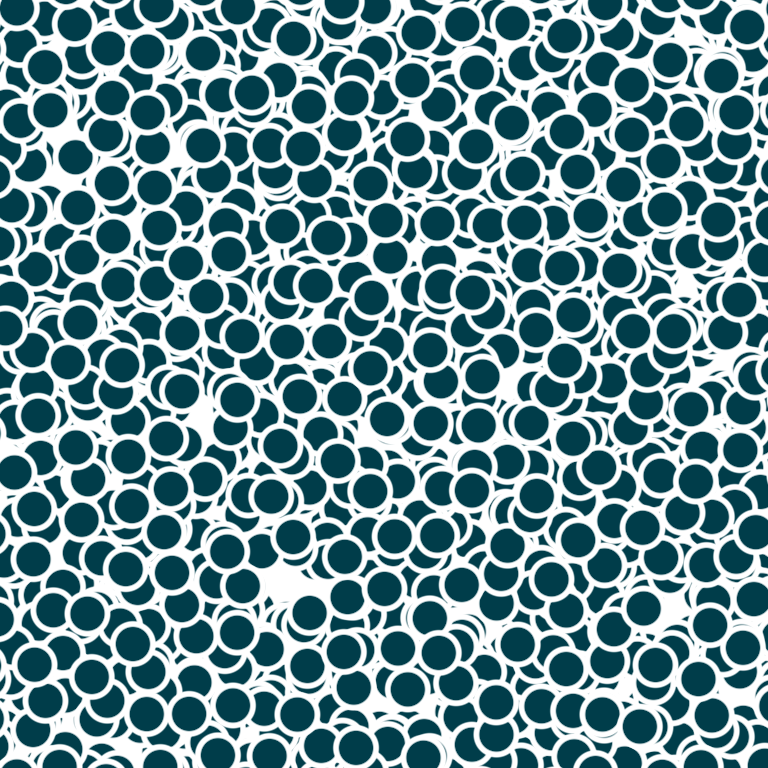
Give the GLSL for this pattern, as a Shadertoy shader.

```glsl
#define LAYERS 6
#define CELL 0.066
#define JITTER 0.8
#define OUTER_RADIUS 0.0298
#define INNER_RADIUS 0.0228
#define SOFTNESS 0.0027
#define TEAL vec3(0.0, 0.24, 0.29)
#define WHITE vec3(1.0)

vec2 hash2(vec2 p) {
    vec2 q = vec2(dot(p, vec2(127.1, 311.7)), dot(p, vec2(269.5, 183.3)));
    return fract(sin(q) * 43758.5453);
}

mat2 rotation(float angle) {
    float c = cos(angle), s = sin(angle);
    return mat2(c, s, -s, c);
}

// Paints one white-rimmed disc over the colour below it
vec3 paintDisc(vec3 below, float dist, float soft) {
    float cover = 1.0 - smoothstep(-0.5, 0.5, (dist - OUTER_RADIUS) / soft);
    float ramp = clamp((dist - INNER_RADIUS) / soft + 0.5, 0.0, 1.0);
    vec3 disc = mix(TEAL, WHITE, ramp * (2.0 - ramp));
    return mix(below, disc, cover);
}

// Paints a turned, jittered grid of discs
vec3 paintLayer(vec3 color, vec2 uv, float layer, float soft) {
    vec2 p = rotation(layer * 2.4 + 0.5) * uv / CELL + layer * vec2(17.3, 31.7);
    vec2 cell = floor(p);
    for (int y = -1; y <= 1; y++) {
        for (int x = -1; x <= 1; x++) {
            vec2 id = cell + vec2(x, y);
            vec2 center = id + 0.5 + JITTER * (hash2(id + layer * 7.0) - 0.5);
            color = paintDisc(color, length(p - center) * CELL, soft);
        }
    }
    return color;
}

void mainImage(out vec4 fragColor, in vec2 fragCoord) {
    float side = min(iResolution.x, iResolution.y);
    vec2 uv = fragCoord / side;
    float soft = max(SOFTNESS, 1.2 / side);

    // Stack the layers from back to front
    vec3 color = WHITE;
    for (int i = 0; i < LAYERS; i++) {
        color = paintLayer(color, uv, float(i), soft);
    }
    fragColor = vec4(color, 1.0);
}
```
